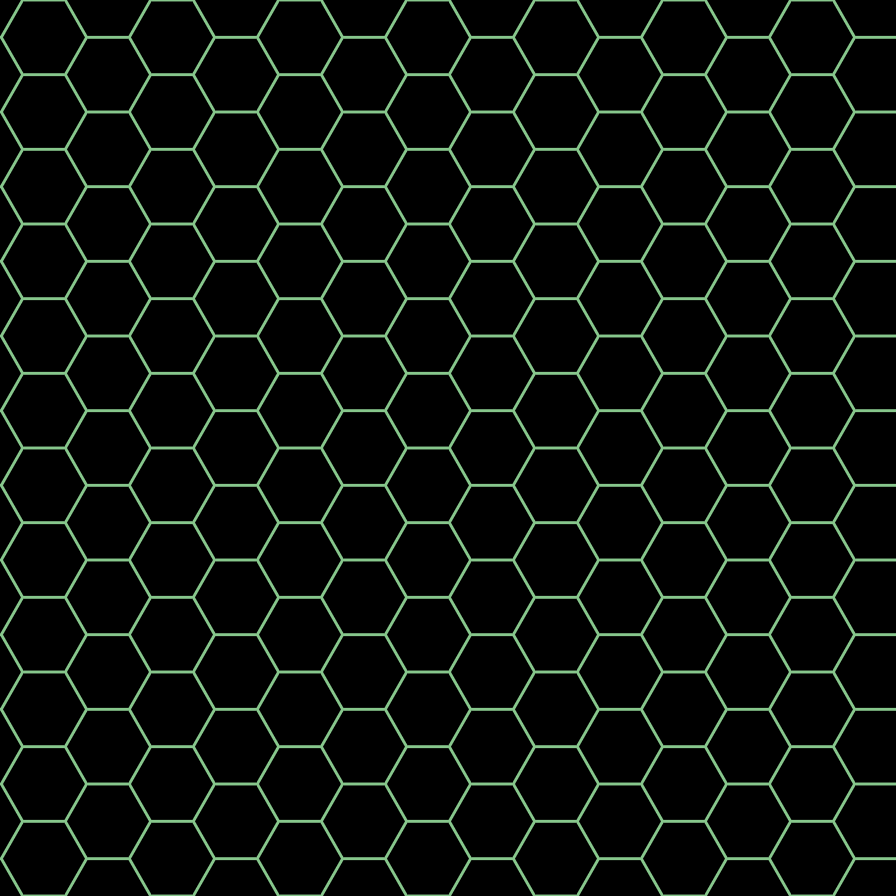
Write a Shadertoy shader that draws this pattern.

```glsl
const vec2 REPEATS = vec2(7.0, 12.0);
const vec2 CELL = vec2(1.7320508, 1.0);      // one repeat, in hexagon heights
const vec2 SHIFT = vec2(0.1565, 0.0);        // lattice offset, in repeats
const float LINE_WIDTH = 0.039;
const vec3 BACKGROUND = vec3(0.0);
const vec3 WIRE = vec3(0.53, 0.78, 0.55);

// Offset from the nearest centre of two interleaved rectangular grids
vec2 hexLocal(vec2 p, vec2 cell) {
    vec2 a = mod(p, cell) - 0.5 * cell;
    vec2 b = mod(p - 0.5 * cell, cell) - 0.5 * cell;
    return dot(a, a) < dot(b, b) ? a : b;
}

// Distance to the border of a flat-topped hexagon of height 1
float hexBorder(vec2 p) {
    p = abs(p);
    return 0.5 - max(p.y, dot(p, vec2(0.8660254, 0.5)));
}

// Share of a pixel covered by a line whose axis lies at the given distance
float lineCoverage(float dist, float width, float pixel) {
    float outer = min(dist + 0.5 * pixel, 0.5 * width);
    float inner = max(dist - 0.5 * pixel, -0.5 * width);
    return clamp((outer - inner) / pixel, 0.0, 1.0);
}

void mainImage(out vec4 fragColor, in vec2 fragCoord) {
    vec2 uv = fragCoord / iResolution.xy;
    vec2 p = (uv * REPEATS + SHIFT) * CELL;
    float pixel = REPEATS.y / iResolution.y;

    float dist = hexBorder(hexLocal(p, CELL));
    float wire = lineCoverage(dist, LINE_WIDTH, pixel);
    fragColor = vec4(mix(BACKGROUND, WIRE, wire), 1.0);
}
```
